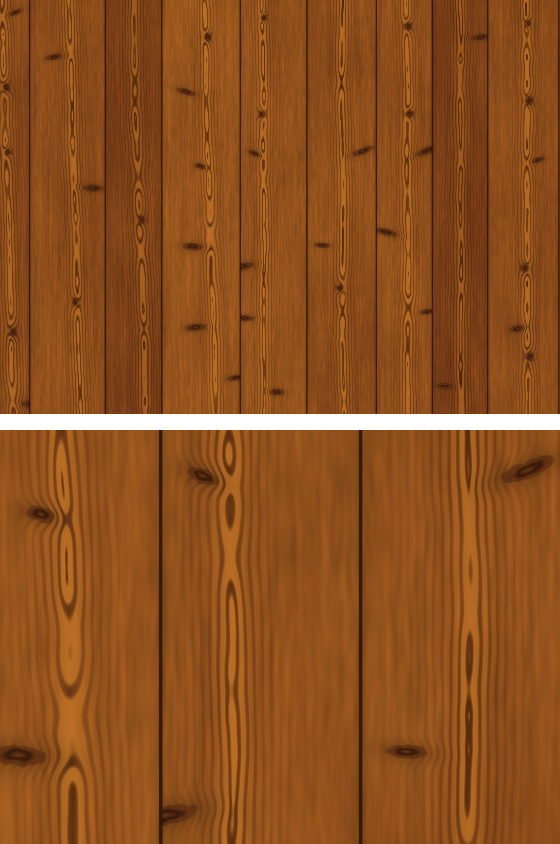
Top: the whole. Bottom: its middle third, enlarged.
A Shadertoy shader for this texture:

```glsl
// Nine upright planks of stained pine with lens-shaped heart grain, knots and dark seams.
#define PLANKS 9
#define KNOTS 6
#define RING_SPACING 0.0068
#define RING_REACH 0.020
#define HEART_WIDTH 0.012
#define SEAM_WIDTH 0.0013
#define FIBRE_CONTRAST 0.30
#define GOLDEN vec3(0.615, 0.350, 0.118)
#define RUSSET vec3(0.465, 0.232, 0.085)
#define HEARTWOOD vec3(0.760, 0.455, 0.150)
#define LATEWOOD vec3(0.270, 0.120, 0.040)
#define KNOTWOOD vec3(0.390, 0.190, 0.075)

// Right edge and heart line as fractions of the width; tone runs from golden to russet
const float EDGE[PLANKS] = float[](.053, .188, .289, .429, .548, .672, .772, .871, .998);
const float HEART[PLANKS] = float[](.014, .134, .250, .375, .471, .613, .728, .823, .941);
const float TONE[PLANKS] = float[](.50, .40, .80, .15, .22, .35, .28, .85, .35);

vec3 hash3(vec2 p) {
    vec3 h = fract(p.xyx * vec3(.1031, .1030, .0973));
    h += dot(h, h.yzx + 33.33);
    return fract((h.xxy + h.yzz) * h.zyx);
}

float cornerSlope(vec2 cell, vec2 offset) {
    return dot(hash3(cell).xy * 2. - 1., offset);
}

// Gradient noise, roughly -0.7 to 0.7
float noise(vec2 p) {
    vec2 i = floor(p), f = p - i, s = f * f * f * (f * (f * 6. - 15.) + 10.);
    vec2 e = vec2(1, 0);
    return mix(mix(cornerSlope(i, f), cornerSlope(i + e, f - e), s.x),
               mix(cornerSlope(i + e.yx, f - e.yx), cornerSlope(i + 1., f - 1.), s.x), s.y);
}

float heartLine(int plank, float y, float aspect) {
    float lean = plank < 4 ? .022 : .003;
    float wander = .008 * noise(vec2(y * 3.5, float(plank) * 7.3));
    return (HEART[plank] + lean * (.5 - y)) * aspect + wander;
}

void mainImage(out vec4 fragColor, in vec2 fragCoord) {
    vec2 p = fragCoord / iResolution.y;
    float aspect = iResolution.x / iResolution.y;
    float pixel = 1. / iResolution.y;

    // Plank index and distance to the nearest seam
    int plank = 0;
    float seam = 1.;
    for (int i = 0; i < PLANKS; i++) {
        float toEdge = p.x - EDGE[i] * aspect;
        if (toEdge > 0.) plank = min(i + 1, PLANKS - 1);
        seam = min(seam, abs(toEdge));
    }
    float id = float(plank);
    float tone = TONE[plank];
    vec2 g = p + vec2(id * 3.7, id * 5.3);

    // Knots: some on the heart, some as slanted branches beside it
    float knotMask = 0., halo = 0., knotRings = 0.;
    for (int k = 0; k < KNOTS; k++) {
        vec3 rnd = hash3(vec2(id * 11. + 3., float(k) * 5. + 17.));
        vec3 kind = hash3(vec2(float(k) * 7. + 29., id * 13. + 1.));
        if (kind.x < tone * .9 - .1) continue;
        float y = (float(k) + .1 + .8 * rnd.y) / float(KNOTS);
        float side = rnd.x < .5 ? -1. : 1.;
        bool branch = kind.y > .5;
        float reach = branch ? mix(.018, .055, rnd.z) : .005;
        float size = mix(.0055, .0105, kind.z);
        vec2 q = p - vec2(heartLine(plank, y, aspect) + side * reach, y);
        q.y -= branch ? side * q.x * (rnd.y - .3) * .6 : 0.;
        vec2 radii = size * (branch ? vec2(1.5 + rnd.z, .8) : vec2(.8, 1.));
        float e = length(q / radii) + .4 * noise(q * 130. + id * 9.);
        float cover = 1. - smoothstep(.8, 1.2 + pixel / size, e);
        knotRings = mix(knotRings, .5 + .5 * cos(e * 7.), cover);
        knotMask = max(knotMask, cover);
        halo += exp(-.3 * dot(q / radii, q / radii));
    }

    // Growth rings: a plane grazing the undulating core of the trunk
    float d = p.x - heartLine(plank, p.y, aspect);
    d += .003 * noise(g * vec2(45., 14.));
    float depth = .022 * noise(vec2(p.y * 6., id * 4.7 + .3))
                + .013 * noise(vec2(p.y * 17., id * 8.1 + .6));
    float radius = sqrt(d * d + depth * depth) + .011 * halo;
    float rings = .5 + .5 * cos(6.2832 * (radius / RING_SPACING + .35 * id));
    rings = smoothstep(.35, 1., rings);
    float spread = RING_REACH * (.75 + .9 * tone);
    float ringFade = exp(-abs(d) / spread) * (.8 + .5 * noise(g * vec2(30., 9.)));

    // Fibres, pores and broad stain
    float fibre = .45 * noise(g * vec2(150., 7.)) + .40 * noise(g * vec2(62., 3.5))
                + .45 * noise(g * vec2(210., 32.));
    float stain = noise(g * vec2(7., 2.5)) + .5 * noise(g * vec2(16., 7.));
    vec3 color = mix(GOLDEN, RUSSET, clamp(tone + .45 * stain, 0., 1.));
    color *= 1. + FIBRE_CONTRAST * fibre;

    // Heart stripe, rings and knots
    float glow = exp(-d * d / (HEART_WIDTH * HEART_WIDTH));
    color = mix(color, HEARTWOOD, glow * (.85 - .4 * tone));
    color = mix(color, LATEWOOD, clamp(rings * ringFade * .95, 0., .9));
    color *= 1. - .22 * min(halo, 1.);
    color = mix(color, mix(LATEWOOD * .75, KNOTWOOD, knotRings), knotMask * .9);

    // Seams: soft bevel shade and a thin dark gap
    color *= 1. - .20 * exp(-seam / .004);
    float gap = 1. - smoothstep(SEAM_WIDTH - .5 * pixel, SEAM_WIDTH + .7 * pixel, seam);
    color = mix(color, LATEWOOD * .6, gap * .85);
    fragColor = vec4(color, 1.);
}
```
